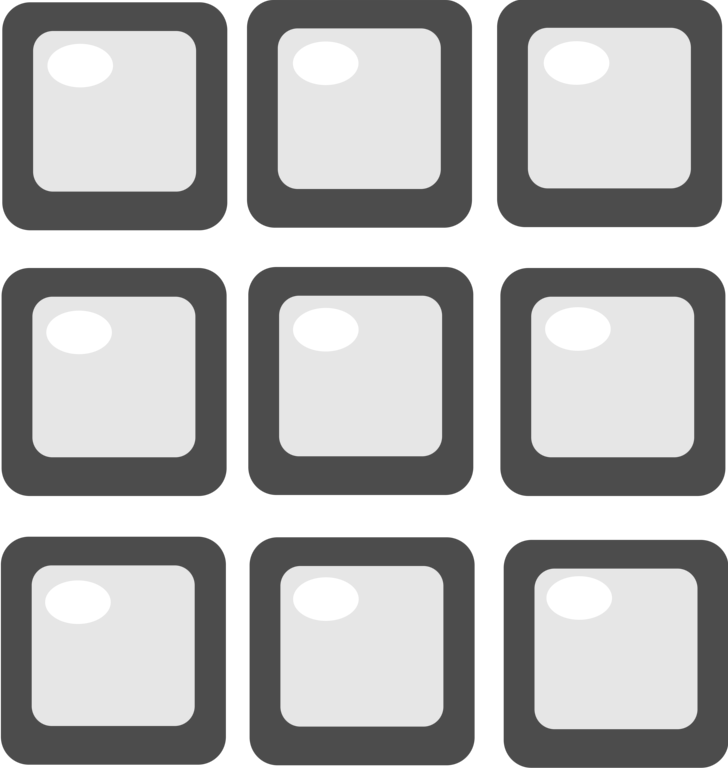
This pattern is drawn by a Shadertoy shader. Its source:

```glsl
// A three by three grid of dark rounded frames around pale glossy panels.
// Each tile is two rounded-box distances and an ellipse; smooth functions of
// the cell index give the slightly uneven, hand-placed spacing.

float roundedBox(vec2 p, vec2 halfSize, float radius) {
    vec2 q = abs(p) - halfSize + radius;
    return length(max(q, 0.0)) + min(max(q.x, q.y), 0.0) - radius;
}

// First-order distance to an axis-aligned ellipse
float ellipse(vec2 p, vec2 radii) {
    float k = length(p / radii);
    return k * (k - 1.0) / max(length(p / (radii * radii)), 1e-4);
}

float coverage(float dist, float pixel) {
    return smoothstep(0.85 * pixel, -0.85 * pixel, dist);
}

// Uneven tile centre for a cell index in -1..1, with y pointing down
vec2 tileCentre(vec2 cell) {
    float twist = cell.x * cell.y;
    vec2 bow = cell * cell;
    return vec2(360.8 + 249.4 * cell.x + 1.3 * cell.y + 2.0 * twist + 2.7 * bow.x,
                381.0 + 268.8 * cell.y + 1.6 * twist + bow.x + 1.5 * bow.y);
}

// Drift of the highlight from tile to tile
vec2 glossOffset(vec2 cell) {
    float twist = cell.x * cell.y;
    return vec2(-35.0 - 1.2 * cell.y - 0.75 * twist,
                -51.3 - 1.7 * cell.x - 0.9 * cell.y - 2.0 * twist);
}

void mainImage(out vec4 fragColor, in vec2 fragCoord) {
    // Canvas height spans 768 units, y pointing down
    float pixel = 768.0 / iResolution.y;
    vec2 p = vec2(fragCoord.x, iResolution.y - fragCoord.y) * pixel;

    // Nearest tile and position relative to its centre
    vec2 cell = clamp(floor((p - vec2(361.0, 382.0)) / vec2(250.0, 268.0) + 0.5), -1.0, 1.0);
    vec2 q = p - tileCentre(cell);

    // Frame, panel and highlight, layered back to front
    float frame = roundedBox(q, vec2(112.5, 114.0), 28.0);
    float panel = roundedBox(q - vec2(-0.2, -5.0), vec2(81.5, 80.3), 20.0);
    float gloss = ellipse(q - glossOffset(cell), vec2(32.8, 21.8));

    vec3 color = vec3(1.0);
    color = mix(color, vec3(0.30), coverage(frame, pixel));
    color = mix(color, vec3(0.90), coverage(panel, pixel));
    color = mix(color, vec3(1.0), coverage(gloss, pixel));
    fragColor = vec4(color, 1.0);
}
```
